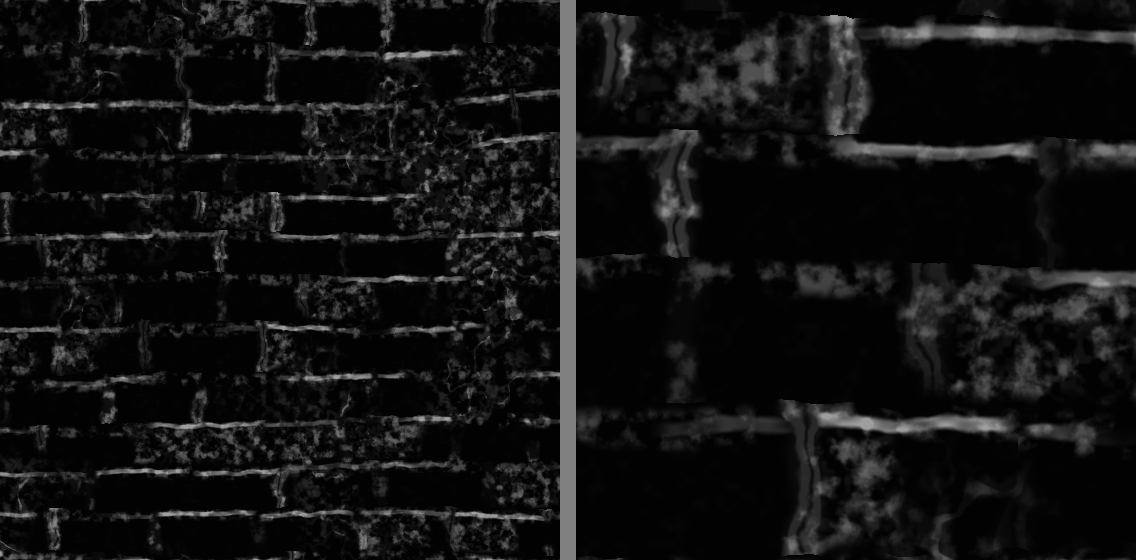
Left: the whole. Right: its middle third, enlarged.
Write a Shadertoy shader that draws this texture.

```glsl
// Dark worn brick wall: near-black bricks with chalky, broken grey mortar edges.

const float ROWS = 12.0;
const float BRICKS = 5.6;
const vec3 SOOT = vec3(0.008);
const vec3 CHALK = vec3(0.62);

float hash(vec2 p) {
    vec3 q = fract(vec3(p.xyx) * 0.1031);
    q += dot(q, q.yzx + 33.33);
    return fract((q.x + q.y) * q.z);
}

float noise(vec2 p) {
    vec2 i = floor(p), f = fract(p);
    f = f * f * (3.0 - 2.0 * f);
    vec2 e = vec2(0.0, 1.0);
    return mix(mix(hash(i), hash(i + e.yx), f.x),
               mix(hash(i + e.xy), hash(i + e.yy), f.x), f.y);
}

float fbm(vec2 p) {
    float sum = 0.0, amp = 0.53;
    for (int i = 0; i < 4; i++) {
        sum += amp * noise(p);
        p = mat2(1.6, 1.2, -1.2, 1.6) * p + 17.3;
        amp *= 0.5;
    }
    return sum;
}

// Soft band: 1 at the centre, 0 beyond the half width
float band(float d, float halfWidth) {
    return 1.0 - smoothstep(halfWidth * 0.35, halfWidth, abs(d));
}

// Horizontal position of a joint, shifted at random within its cell
float jointAt(float id, float row) {
    return id + 0.38 * hash(vec2(id, row) + 40.0);
}

// Bright broken top edge of a brick, over a fainter bed of mortar
float bedJoint(vec2 uv, float f, float ends, vec2 brick, float grit) {
    float level = 0.13 + 0.1 * (hash(brick + 9.0) - 0.5);
    float along = smoothstep(0.28, 0.58, noise(uv * vec2(9.0, 12.0) + 5.0));
    float chips = 0.35 + 0.9 * noise(uv * vec2(85.0, 150.0));
    float strength = mix(0.3, 1.0, hash(brick + 21.0));
    float line = band(f - level, 0.075) * along * ends * chips * strength;
    float bed = band(f - level - 0.01, 0.17) * grit;
    return 0.9 * line + 0.42 * bed;
}

// Ragged upright joint, with a thin pale edge on some
float headJoint(vec2 uv, float d, vec2 joint, float grit) {
    float strength = mix(0.15, 0.75, hash(joint + 63.0));
    float patches = smoothstep(0.2, 0.6, noise(uv * 22.0 + 31.0));
    float edge = band(d - 0.025, 0.025) * step(0.6, hash(joint + 77.0));
    return strength * patches * (band(d, 0.09) * (0.12 + grit) + 0.35 * edge);
}

// Gritty face of an eroded brick, sometimes only half of it
float wornFace(float across, float f, vec2 brick, float grit, float fine) {
    float worn = step(0.7, hash(brick + 3.0));
    float split = mix(0.3, 1.1, hash(brick + 14.0));
    float side = 1.0 - smoothstep(split - 0.06, split + 0.06, across);
    float inset = smoothstep(0.0, 0.06, across) * smoothstep(0.0, 0.06, 1.0 - across);
    inset *= smoothstep(0.08, 0.2, f) * (1.0 - smoothstep(0.85, 1.0, f));
    return worn * side * inset * (0.5 * grit + 0.09 * fine);
}

// Short curved scratches gathered in patches
float scratches(vec2 uv, float grit) {
    float patches = smoothstep(0.55, 0.78, noise(uv * 7.0 + 51.0));
    float ridge = band(fbm(uv * 17.0 + 8.0) - 0.5, 0.035);
    return patches * (0.38 * ridge * (0.3 + grit) + 0.22 * grit);
}

void mainImage(out vec4 fragColor, in vec2 fragCoord) {
    vec2 uv = fragCoord / iResolution.xy;

    // Sagging courses and ragged edges
    float sag = 0.5 * (noise(uv * vec2(3.0, 4.0) + 2.0) - 0.5);
    float ragY = 0.12 * (fbm(uv * 38.0) - 0.5);
    float ragX = 0.16 * (fbm(uv * 30.0 + 70.0) - 0.5);
    float y = (1.0 - uv.y) * ROWS + sag + ragY;
    float row = floor(y), f = y - row;

    // Staggered bricks of uneven length
    float shift = 0.5 * mod(row, 2.0) + 0.35 * hash(vec2(row, 4.0));
    float x = uv.x * BRICKS + shift + ragX + 3.0;
    float id = floor(x);
    id -= step(x, jointAt(id, row));
    vec2 brick = vec2(id, row + 5.0);
    float left = jointAt(id, row), right = jointAt(id + 1.0, row);
    float across = (x - left) / (right - left);
    float dLeft = x - left, dRight = right - x;
    float nearRight = step(dRight, dLeft);
    vec2 joint = brick + vec2(nearRight, 0.0);
    float ends = smoothstep(0.0, 0.07, min(dLeft, dRight));

    // Layers of pale wear
    float grit = smoothstep(0.42, 0.8, fbm(uv * 85.0));
    float fine = smoothstep(0.35, 0.85, noise(uv * 210.0));
    float wear = bedJoint(uv, f, ends, brick, grit);
    wear = max(wear, headJoint(uv, min(dLeft, dRight), joint, grit));
    wear = max(wear, wornFace(across, f, brick, grit, fine));
    wear = max(wear, scratches(uv, grit));
    wear += 0.02 * fine * grit;

    fragColor = vec4(mix(SOOT, CHALK, clamp(wear, 0.0, 1.0)), 1.0);
}
```
